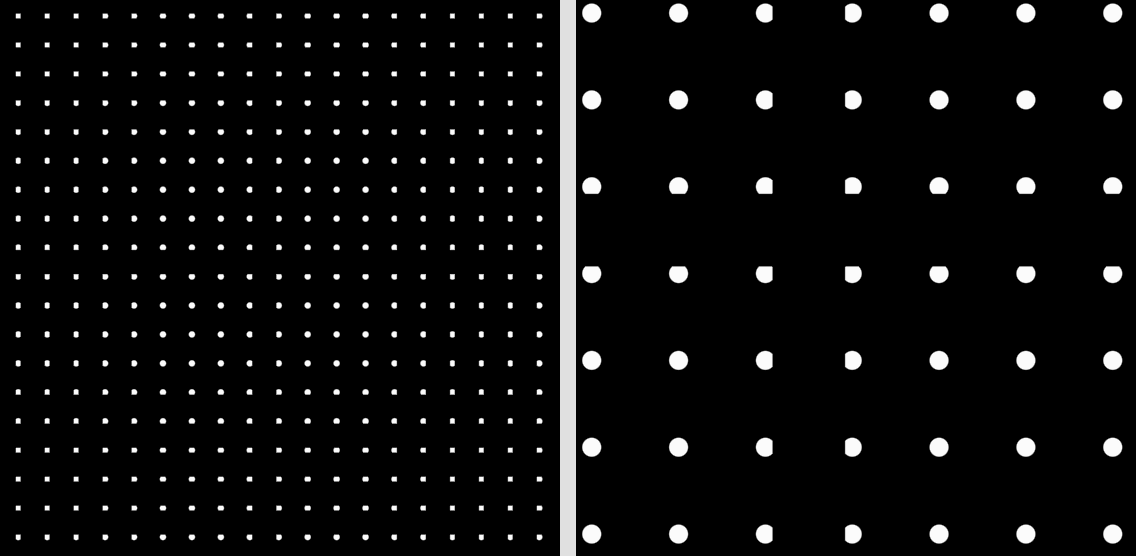
Left: the whole. Right: its middle third, enlarged.
Reproduce this pattern procedurally as a Shadertoy shader.

```glsl
// A square grid of small white dots on black, 19 across and 19 down.
// Each dot is a disc cut flat on some sides; which sides depends on its
// column and row, so the shapes drift from squares to rounds and back.

#define DOT_COUNT 19.0
#define DOT_PITCH 0.05206            // spacing, in canvas heights
#define FIRST_DOT vec2(0.0328, 0.0288) // centre of the top left dot
#define DISC_RADIUS 0.0057
#define FLAT_EXTENT 0.0043           // distance from centre to a cut side
#define EDGE_PIXELS 1.3              // width of the smoothed edge
#define DOT_COLOR vec3(0.985)
#define GROUND_COLOR vec3(0.0)

// Reach towards the left or top for a column or row index
float lowExtent(float i) {
    bool cut = i < 4.5 || i > 14.5 || abs(i - 9.0) < 0.5;
    return cut ? FLAT_EXTENT : DISC_RADIUS;
}

// Reach towards the right or bottom for a column or row index
float highExtent(float i) {
    bool cut = i < 2.5 || abs(i - 8.0) < 0.5 || (i > 12.5 && i < 17.5);
    return cut ? FLAT_EXTENT : DISC_RADIUS;
}

// Signed distance to a disc trimmed by the extents of its cell
float trimmedDisc(vec2 q, vec2 cell) {
    vec2 low = vec2(lowExtent(cell.x), lowExtent(cell.y));
    vec2 high = vec2(highExtent(cell.x), highExtent(cell.y));
    vec2 sides = max(q - high, -q - low);
    return max(length(q) - DISC_RADIUS, max(sides.x, sides.y));
}

void mainImage(out vec4 fragColor, in vec2 fragCoord) {
    // Canvas heights, measured from the top left
    vec2 p = vec2(fragCoord.x, iResolution.y - fragCoord.y) / iResolution.y;

    // Nearest dot, kept inside the grid so the margins stay empty
    vec2 cell = clamp(round((p - FIRST_DOT) / DOT_PITCH), 0.0, DOT_COUNT - 1.0);
    vec2 q = p - FIRST_DOT - cell * DOT_PITCH;

    // Smoothed coverage
    float edge = EDGE_PIXELS / iResolution.y;
    float coverage = clamp(0.5 - trimmedDisc(q, cell) / edge, 0.0, 1.0);
    fragColor = vec4(mix(GROUND_COLOR, DOT_COLOR, coverage), 1.0);
}
```
